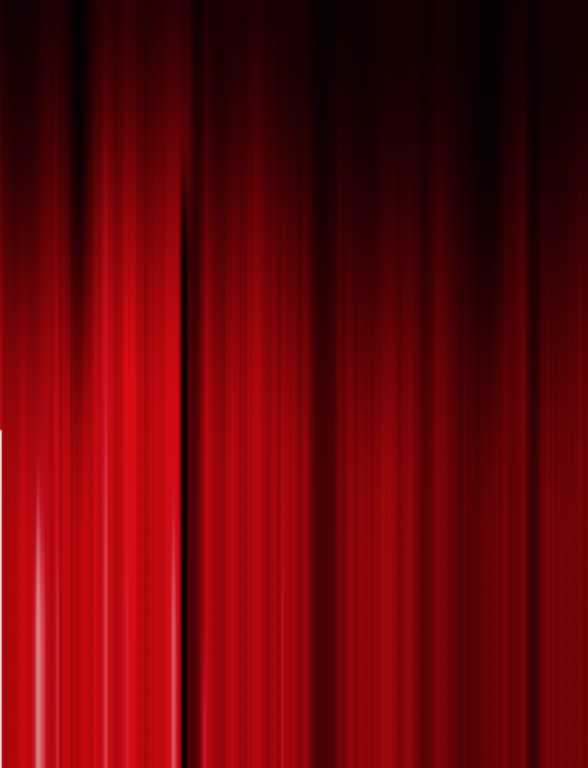
Give the GLSL for this texture, as a Shadertoy shader.

```glsl
// Draws a red satin stage curtain with fine pleats, glossy folds and a dark seam.
#define LIGHT_LEFT 0.80
#define LIGHT_RIGHT 0.43
#define TOP_LIGHT 0.17
#define PLEAT_DEPTH 0.85
#define SEAM_X 0.313
#define SEAM_TOP 0.85
#define GRAIN 0.025
#define RIM_WIDTH 0.003
#define RIM_TOP 0.44

// Shadowed folds: centre, half width, depth at the bottom, depth at the top
const vec4 FOLDS[8] = vec4[8](
    vec4(0.040, 0.045, 0.00, 0.65), vec4(0.135, 0.022, 0.15, 0.85),
    vec4(0.335, 0.012, 0.20, 0.40), vec4(0.550, 0.025, 0.60, 0.75),
    vec4(0.610, 0.060, 0.00, 0.40), vec4(0.725, 0.012, 0.35, 0.40),
    vec4(0.835, 0.035, 0.25, 0.80), vec4(0.908, 0.012, 0.50, 0.60));

// Glossy ridges: centre, half width, top height, strength
const vec4 RIDGES[8] = vec4[8](
    vec4(0.066, 0.013, 0.58, 0.85), vec4(0.098, 0.004, 0.62, 0.50),
    vec4(0.179, 0.007, 0.92, 0.60), vec4(0.217, 0.005, 0.64, 0.60),
    vec4(0.296, 0.008, 0.60, 0.75), vec4(0.348, 0.005, 0.22, 0.50),
    vec4(0.480, 0.003, 0.60, 0.38), vec4(0.695, 0.005, 0.65, 0.12));

float hash(float n) {
    return fract(sin(n * 127.1 + 11.7) * 4375.85);
}

float noise(float x) {
    float cell = floor(x);
    float f = fract(x);
    return mix(hash(cell), hash(cell + 1.0), f * f * (3.0 - 2.0 * f));
}

float bell(float x, float halfWidth) {
    float t = x / halfWidth;
    return exp(-t * t);
}

// Layered vertical pleats, from broad to thread thin
float pleats(float x) {
    float sum = 0.0;
    float weight = 0.30;
    float frequency = 24.0;
    for (int i = 0; i < 4; i++) {
        sum += weight * (noise(x * frequency + float(i) * 37.0) - 0.5);
        frequency *= 2.1;
        weight *= 0.85;
    }
    return sum;
}

void mainImage(out vec4 fragColor, in vec2 fragCoord) {
    vec2 uv = fragCoord / iResolution.xy;
    float pixel = 1.0 / iResolution.x;

    // Light from the lower left, fading unevenly toward the top
    float fade = uv.y + 0.16 * (noise(uv.x * 16.0 + 5.0) - 0.5) + 0.08 * uv.x;
    float light = mix(LIGHT_LEFT, LIGHT_RIGHT, smoothstep(0.15, 0.85, uv.x));
    light *= mix(1.0, TOP_LIGHT, smoothstep(0.42, 1.05, fade));
    light *= 1.0 + PLEAT_DEPTH * pleats(uv.x);

    // Broad shadows
    float rise = smoothstep(0.25, 0.90, uv.y);
    for (int i = 0; i < 8; i++) {
        vec4 fold = FOLDS[i];
        light *= 1.0 - mix(fold.z, fold.w, rise) * bell(uv.x - fold.x, fold.y);
    }

    // Satin sheen, strongest low down
    float sheen = 0.0;
    for (int i = 0; i < 8; i++) {
        vec4 ridge = RIDGES[i];
        float reach = 1.0 - smoothstep(ridge.z * 0.25, ridge.z, uv.y);
        float streak = 0.75 + 0.5 * noise(uv.x * 170.0);
        sheen += ridge.w * reach * streak * bell(uv.x - ridge.x, ridge.y);
    }

    // Narrow seam with a soft shadow on its right
    float seamReach = 1.0 - smoothstep(SEAM_TOP - 0.2, SEAM_TOP, uv.y);
    float seam = bell(uv.x - SEAM_X, 0.006) + 0.55 * bell(uv.x - SEAM_X - 0.013, 0.011);
    float open = 1.0 - min(seam, 1.0) * seamReach * 0.95;
    light *= open;
    sheen *= open;

    // Faint cloth grain
    vec2 thread = uv * vec2(190.0, 250.0);
    light *= 1.0 + GRAIN * sin(thread.y * 6.2832) * (noise(thread.x) - 0.3);

    // Deep red, turning crimson and then pink in the sheen
    light = clamp(light, 0.0, 0.85);
    vec3 color = vec3(light, 0.06 * light * light, 0.012 + 0.08 * light * light);
    color = mix(color, vec3(0.80, 0.06, 0.16), clamp(sheen * 1.3, 0.0, 0.8));
    color = mix(color, vec3(0.88, 0.50, 0.50), smoothstep(0.30, 1.0, sheen));

    // Pale rim on the lower left edge
    float rim = 1.0 - smoothstep(RIM_WIDTH - pixel, RIM_WIDTH + pixel, uv.x);
    float rimLow = 1.0 - smoothstep(RIM_TOP - pixel, RIM_TOP + pixel, uv.y);
    color = mix(color, vec3(0.95, 0.85, 0.86), rim * rimLow);

    fragColor = vec4(clamp(color, 0.0, 1.0), 1.0);
}
```
